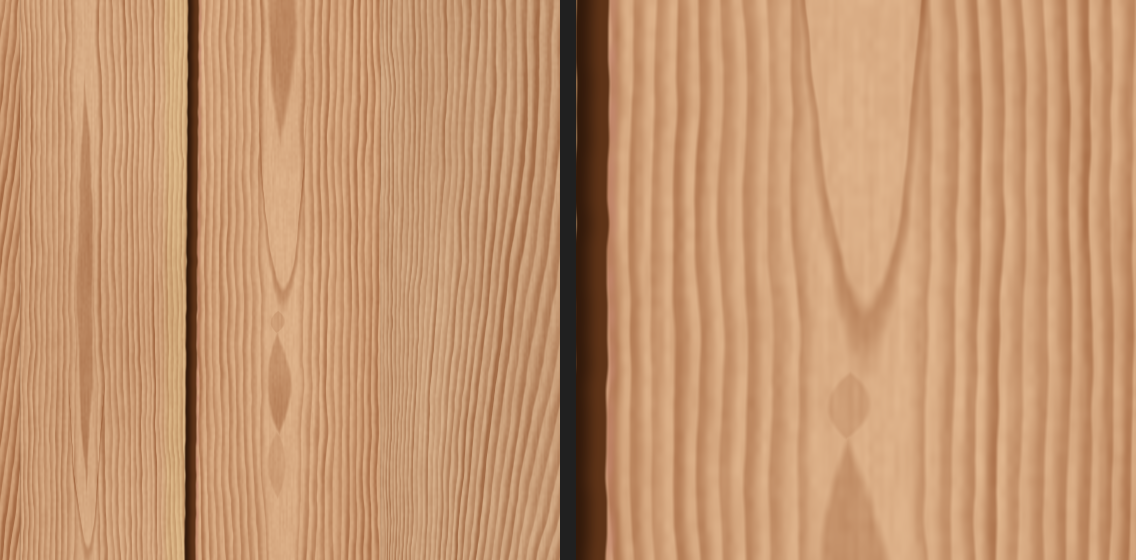
Left: the whole. Right: its middle third, enlarged.
Write a WebGL 1 fragment shader that draws this texture.

```glsl
precision highp float;
uniform vec2 u_resolution;

float hash(vec2 p) {
  return fract(sin(dot(p, vec2(127.1, 311.7))) * 43758.5453);
}

float noise(vec2 p) {
  vec2 i = floor(p), f = fract(p);
  f = f * f * (3.0 - 2.0 * f);
  return mix(mix(hash(i), hash(i + vec2(1.0, 0.0)), f.x),
             mix(hash(i + vec2(0.0, 1.0)), hash(i + vec2(1.0, 1.0)), f.x), f.y);
}

// One growth ring per unit: slow darkening, then a crisp edge
float rings(float phase, float y) {
  float f = fract(phase);
  float id = floor(phase);
  float strength = 0.38 + 0.42 * hash(vec2(id, 3.0));
  strength *= 0.7 + 0.6 * noise(vec2(id * 7.3, y * 5.0));
  return strength * smoothstep(0.1, 0.75, f) * (1.0 - smoothstep(0.8, 1.0, f));
}

// Pointed dark island in the heartwood
float island(vec2 p, vec2 center, vec2 halfSize) {
  vec2 q = (p - center) / halfSize;
  return 1.0 - smoothstep(-0.2, 0.15, abs(q.x) + q.y * q.y - 1.0);
}

// U-shaped line where a ring leaves the surface
float cathedral(vec2 p, vec2 tip, vec2 size) {
  vec2 q = (p - tip) / size;
  float v = q.y - q.x * q.x;
  return smoothstep(-0.35, 0.0, v) * (1.0 - smoothstep(0.0, 0.14, v));
}

void main() {
  vec2 p = gl_FragCoord.xy / u_resolution;
  float px = 1.0 / u_resolution.x;

  // Grain wobble
  vec2 g = p;
  g.x += 0.009 * (noise(vec2(p.x * 13.0, p.y * 4.0)) - 0.5);
  g.x += 0.005 * (noise(vec2(p.x * 34.0, p.y * 13.0) + 9.0) - 0.5);
  g.x += 0.0016 * (noise(vec2(p.x * 70.0, p.y * 45.0) + 5.0) - 0.5);

  float shade = 0.16;
  vec3 tint = vec3(1.0);

  if (p.x < 0.036) {
    // Slanted outer strip
    shade += 0.1 + 1.1 * rings((g.x - 0.13 * p.y) * 75.0 + 40.0, p.y);
    tint = vec3(1.0, 0.97, 0.93);
  } else if (p.x < 0.345) {
    // Left board around a narrow heart
    float d = abs(g.x - 0.155);
    float phase = 78.0 * d + 130.0 * d * d + 0.9 * p.y + (g.x < 0.155 ? 20.0 : 0.0);
    shade += rings(phase, p.y) * smoothstep(0.012, 0.026, d);
    float heart = island(g, vec2(0.155, 0.49), vec2(0.015, 0.36));
    heart *= 0.75 + 0.4 * noise(vec2(g.x * 30.0, p.y * 9.0));
    shade = mix(shade, 0.85, 0.9 * heart);
    shade += 0.5 * cathedral(g, vec2(0.155, 0.015), vec2(0.02, 0.12))
           * (1.0 - smoothstep(0.2, 0.4, p.y));
    float sapwood = smoothstep(0.285, 0.305, p.x);
    shade *= 1.0 - 0.45 * sapwood;
    tint = mix(vec3(1.0, 0.98, 0.95), vec3(1.0, 1.01, 0.93), sapwood);
  } else if (p.x < 0.68) {
    // Middle board around a wide heart
    float d = abs(g.x - 0.503);
    float phase = 58.0 * d + 75.0 * d * d - 0.7 * p.y + (g.x < 0.503 ? 60.0 : 30.0);
    shade += 0.95 * rings(phase, p.y) * smoothstep(0.022, 0.04, d);
    float heart = island(g, vec2(0.503, 1.02), vec2(0.028, 0.27));
    heart = max(heart, island(g, vec2(0.498, 0.315), vec2(0.019, 0.09)));
    heart = max(heart, 0.6 * island(g, vec2(0.497, 0.425), vec2(0.012, 0.02)));
    heart = max(heart, 0.4 * island(g, vec2(0.495, 0.17), vec2(0.014, 0.06)));
    heart *= 0.75 + 0.4 * noise(vec2(g.x * 40.0, p.y * 11.0));
    shade = mix(shade, 0.82, 0.9 * heart);
    shade += 0.55 * cathedral(g, vec2(0.505, 0.475), vec2(0.027, 0.13))
           * (1.0 - smoothstep(0.62, 0.9, p.y));
    tint = vec3(1.01, 0.985, 0.95);
  } else {
    // Right strip: rings widen and sweep outward
    float t = (g.x - 0.68) * (1.0 + 0.55 * (1.0 - p.y) * (1.0 - p.y));
    float wide = smoothstep(0.1, 0.34, t);
    shade += (0.85 + 0.35 * wide) * rings(20.0 * log(1.0 + 7.0 * max(t, 0.0)), p.y);
    shade += 0.04 + 0.08 * wide;
    tint = vec3(0.985, 0.985, 0.97);
  }

  // Fine fibres and broad mottling
  shade += 0.16 * (noise(vec2(p.x * 330.0, p.y * 28.0)) - 0.5);
  shade += 0.1 * (noise(p * vec2(240.0, 150.0)) - 0.5);
  shade += 0.2 * (noise(p * vec2(9.0, 2.5) + 20.0) - 0.5);

  vec3 paleWood = vec3(0.87, 0.72, 0.58);
  vec3 darkWood = vec3(0.68, 0.47, 0.325);
  vec3 color = tint * mix(paleWood, darkWood, clamp(shade, 0.0, 1.15));

  // Glue joints
  color *= 1.0 - 0.07 * (1.0 - smoothstep(0.0, 0.0025, abs(p.x - 0.68)));
  color *= 1.0 - 0.07 * (1.0 - smoothstep(0.0, 0.0025, abs(p.x - 0.036)));

  // Tilted gap between the boards, with a rosy worn edge
  float gapX = p.x - 0.3395 - 0.006 * p.y;
  gapX += 0.0012 * (noise(vec2(2.0, p.y * 60.0)) - 0.5);
  float edge = smoothstep(0.008, 0.011, gapX) * (1.0 - smoothstep(0.012, 0.017, gapX));
  float wear = 0.3 + 0.5 * noise(vec2(7.0, p.y * 90.0));
  color = mix(color, vec3(0.78, 0.54, 0.45), edge * wear);
  vec3 gapColor = mix(vec3(0.2, 0.1, 0.04), vec3(0.37, 0.2, 0.09),
                      smoothstep(-0.008, 0.006, gapX));
  float gap = 1.0 - smoothstep(-px, px + 0.001, abs(gapX) - 0.0092);
  color = mix(color, gapColor, gap);

  gl_FragColor = vec4(color, 1.0);
}
```
